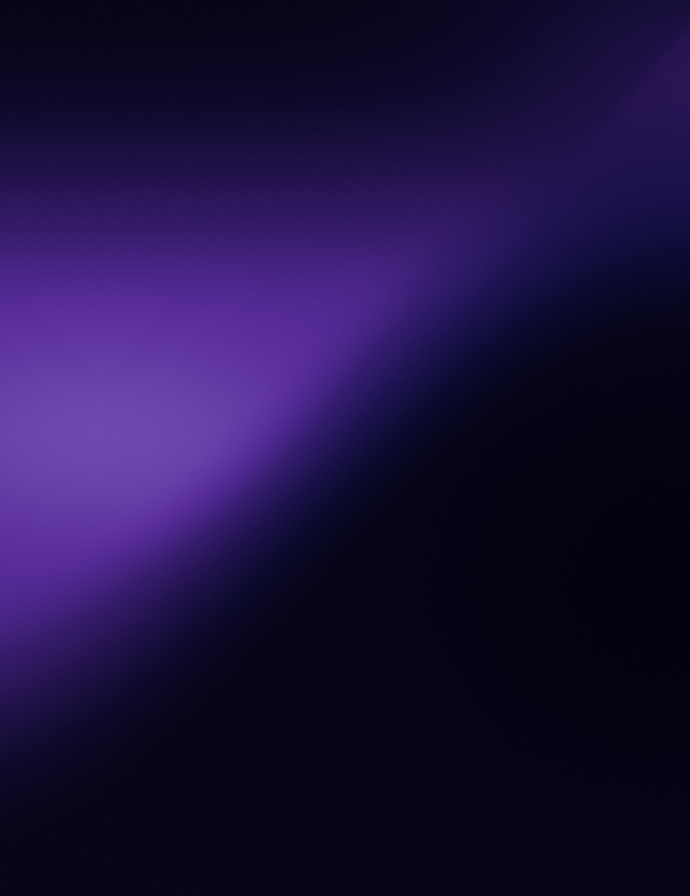
This background is drawn by a Shadertoy shader. Its source:

```glsl
// A soft violet light beam with a curved lower shadow, fading into deep indigo.

#define CORE_POS vec2(0.15, 0.515)
#define CORE_SIZE vec2(0.34, 0.125)
#define CORE_GAIN 1.25
#define CORNER_POS vec2(1.01, 0.96)
#define CORNER_SIZE vec2(0.32, 0.125)
#define CORNER_GAIN 1.6
#define SHADE_POS vec2(1.0, 0.35)
#define SHADE_SIZE vec2(0.42, 0.26)
#define EDGE_SOFTNESS 0.16
#define GRAIN 0.006

// Elliptical falloff, one at its centre
float glow(vec2 uv, vec2 centre, vec2 size) {
    vec2 q = (uv - centre) / size;
    return exp(-dot(q, q));
}

float hash(vec2 cell) {
    vec3 h = fract(cell.xyx * 0.1031);
    h += dot(h, h.yzx + 33.33);
    return fract((h.x + h.y) * h.z);
}

// Light level 0..6 mapped from near black to lavender
vec3 lightRamp(float level) {
    vec3 stops[7] = vec3[7](
        vec3(0.00, 0.00, 0.04), vec3(0.03, 0.02, 0.10),
        vec3(0.06, 0.04, 0.18), vec3(0.13, 0.07, 0.29),
        vec3(0.21, 0.11, 0.42), vec3(0.34, 0.17, 0.60),
        vec3(0.44, 0.28, 0.69));
    vec3 color = stops[0];
    for (int i = 1; i < 7; i++) {
        color += (stops[i] - stops[i - 1]) * clamp(level - float(i - 1), 0.0, 1.0);
    }
    return color;
}

void mainImage(out vec4 fragColor, in vec2 fragCoord) {
    vec2 uv = fragCoord / iResolution.xy;
    float depth = 1.0 - uv.y;

    // Beam: rises from the top, cut off below by an S-shaped edge
    float beam = 3.8 * smoothstep(0.0, 0.365, depth);
    beam += CORE_GAIN * glow(uv, CORE_POS, CORE_SIZE);
    float edgeDepth = mix(0.814, 0.247, smoothstep(-0.10, 1.0, uv.x));
    float lit = 1.0 - smoothstep(-EDGE_SOFTNESS, EDGE_SOFTNESS, depth - edgeDepth);

    // Corner light, brighter beyond a thin diagonal crease
    float corner = glow(uv, CORNER_POS, CORNER_SIZE);
    float crease = smoothstep(-0.025, 0.025, uv.x - 0.794 + 0.87 * (depth - 0.208) * 1.297);
    float cornerLight = corner * (CORNER_GAIN + 0.5 * crease);

    // Ambient light, darkest at the lower right
    float ambient = 0.95 - 0.7 * glow(uv, SHADE_POS, SHADE_SIZE);

    vec3 color = lightRamp(ambient + beam * lit + cornerLight);

    // Cool tint along the shadow edge, then fine grain
    float edgeBand = 4.0 * lit * (1.0 - lit) * smoothstep(0.1, 0.6, uv.x);
    color += vec3(-0.015, 0.004, 0.025) * edgeBand;
    color += GRAIN * (hash(floor(uv * vec2(394.0, 512.0))) - 0.5);

    fragColor = vec4(clamp(color, 0.0, 1.0), 1.0);
}
```
